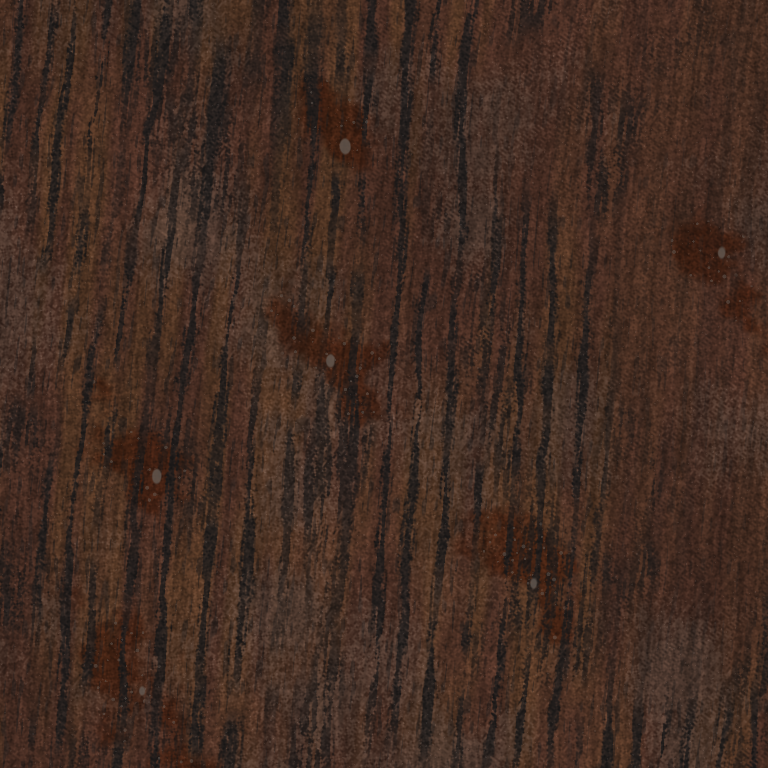
A three.js fragment shader for this texture:

```glsl
varying vec2 vUv;

#define RING_COUNT 24.0
#define GRAIN_LEAN 0.105
#define VEIN_DARKNESS 0.86
#define FIBRE_CONTRAST 0.46
#define SPECKLE_CONTRAST 0.64
#define STAIN_COUNT 6
#define RED_BROWN vec3(0.268, 0.168, 0.130)
#define TAN_BROWN vec3(0.308, 0.202, 0.135)
#define WORN_GREY vec3(0.288, 0.222, 0.188)
#define VEIN_COLOR vec3(0.122, 0.112, 0.110)
#define RUST_COLOR vec3(0.225, 0.098, 0.045)
#define DROP_COLOR vec3(0.390, 0.350, 0.320)

float hash(vec2 p) {
  return fract(sin(dot(p, vec2(127.1, 311.7))) * 43758.5453);
}

float noise(vec2 p) {
  vec2 i = floor(p);
  vec2 f = fract(p);
  f = f * f * (3.0 - 2.0 * f);
  float low = mix(hash(i), hash(i + vec2(1.0, 0.0)), f.x);
  float high = mix(hash(i + vec2(0.0, 1.0)), hash(i + vec2(1.0)), f.x);
  return mix(low, high, f.y);
}

float fbm(vec2 p) {
  float sum = 0.0;
  float weight = 0.533;
  for (int i = 0; i < 4; i++) {
    sum += weight * noise(p);
    p = p * 2.03 + 17.3;
    weight *= 0.5;
  }
  return sum;
}

// Dark growth-ring streaks, broken into dashes and frayed by the fibre
float ringVeins(vec2 grain, float fray, float calm) {
  float phase = grain.x * RING_COUNT + 1.4 * noise(grain * vec2(3.5, 1.1) + 4.7);
  float id = floor(phase);
  float center = 0.5 + 0.26 * (hash(vec2(id, 3.0)) - 0.5)
               + 0.16 * (noise(vec2(id * 5.3, grain.y * 11.0)) - 0.5);
  float bundle = smoothstep(0.66, 0.88, noise(grain * vec2(6.0, 2.2) + 31.0));
  float width = mix(0.03, 0.19, noise(vec2(id * 7.7, grain.y * 13.0 + 2.0)));
  width += 0.15 * bundle;
  float offset = abs(fract(phase) - center) + 0.50 * (fray - 0.5);
  float streak = 1.0 - smoothstep(width * 0.4, width * 1.2 + 0.05, offset);
  float dashes = 0.55 * noise(vec2(id * 3.1, grain.y * 6.0))
               + 0.45 * noise(vec2(id * 9.7, grain.y * 24.0));
  return streak * smoothstep(0.20, 0.56, dashes) * mix(1.0, 0.15, calm);
}

// Small round flecks, at most one per cell
float flecks(vec2 p, float cells, float share) {
  vec2 id = floor(p * cells);
  vec2 center = 0.3 + 0.4 * vec2(hash(id + 2.3), hash(id + 8.9));
  float radius = mix(0.08, 0.28, hash(id + 5.1));
  float dist = length(fract(p * cells) - center);
  return (1.0 - smoothstep(radius * 0.6, radius, dist)) * step(1.0 - share, hash(id));
}

void main() {
  vec2 uv = vUv;

  // Leaning, gently wavering grain coordinates
  vec2 grain = uv;
  grain.x -= GRAIN_LEAN * uv.y;
  grain.x += 0.024 * (noise(uv * vec2(3.0, 2.4)) - 0.5);
  grain.x += 0.005 * (noise(uv * vec2(14.0, 12.0)) - 0.5);

  // Fibres and fine speckle, the latter turned off the pixel axes
  vec2 turned = mat2(0.8, 0.6, -0.6, 0.8) * uv;
  float speckle = 0.65 * noise(turned * 390.0) + 0.35 * noise(turned * 200.0 + 40.0);
  float fibre = 0.6 * noise(grain * vec2(310.0, 30.0))
              + 0.4 * noise(grain * vec2(150.0, 13.0) + 51.0);
  float fray = 0.72 * fibre + 0.28 * speckle;
  float calm = smoothstep(0.56, 0.70, noise(grain * vec2(4.2, 1.7) + 12.4));

  // Brown ground with warm bands and worn grey patches
  float warmth = 0.6 * noise(grain * vec2(50.0, 5.0)) + 0.4 * fbm(uv * 6.0);
  float wear = 0.75 * fbm(uv * vec2(8.0, 7.0) + 23.0) + 0.25 * speckle;
  vec3 color = mix(RED_BROWN, TAN_BROWN, smoothstep(0.3, 0.7, warmth) * (1.0 - 0.6 * calm));
  color = mix(color, WORN_GREY, 0.7 * smoothstep(0.46, 0.68, wear));
  color *= 0.86 + 0.28 * fbm(uv * vec2(5.0, 4.0) + 70.0);
  color *= 1.0 + FIBRE_CONTRAST * (fibre - 0.5);

  // Rust stains, each with a pale drop and scattered flecks
  float rust = 0.0;
  float drops = 0.0;
  float warp = fbm(uv * 22.0) - 0.5;
  for (int i = 0; i < STAIN_COUNT; i++) {
    float n = float(i);
    vec2 center = fract(vec2(0.43, 0.53) + n * vec2(0.7549, 0.5698));
    vec2 delta = uv - center;
    vec2 shift = 0.04 * (vec2(hash(vec2(n, 1.0)), hash(vec2(n, 4.0))) - 0.5);
    float size = mix(0.045, 0.075, hash(vec2(n, 6.0)));
    float reach = length(delta + shift + 0.4 * delta.yx) / size + 2.8 * warp;
    rust = max(rust, 1.0 - smoothstep(0.3, 1.1, reach));
    float dropDist = length(delta * vec2(1.5, 1.0)) + 0.012 * warp;
    drops = max(drops, 1.0 - smoothstep(0.006, 0.010, dropDist));
  }
  color = mix(color, RUST_COLOR * (0.75 + 0.5 * fibre), 0.72 * rust);

  // Veins, frayed dark blotches and short open pores
  float veins = ringVeins(grain, fray, calm);
  float blotch = smoothstep(0.60, 0.76, fbm(grain * vec2(10.0, 5.0) + 9.0));
  float frayed = blotch * smoothstep(0.58, 0.40, fray);
  float pores = smoothstep(0.68, 0.86, noise(grain * vec2(290.0, 38.0) + 90.0));
  float dark = max(veins, max(0.75 * frayed, 0.5 * pores * (1.0 - 0.4 * calm)));
  dark *= 0.80 + 0.40 * (1.0 - speckle);
  color = mix(color, VEIN_COLOR, min(VEIN_DARKNESS * dark, 1.0));

  // Dusty surface speckle and pale deposits
  color *= 1.0 + SPECKLE_CONTRAST * (speckle - 0.5);
  color += 0.05 * flecks(turned, 170.0, 0.12);
  float deposits = flecks(turned, 85.0, 0.28) * smoothstep(0.1, 0.5, rust);
  color = mix(color, DROP_COLOR, max(0.8 * drops, 0.5 * deposits));

  gl_FragColor = vec4(color, 1.0);
}
```
